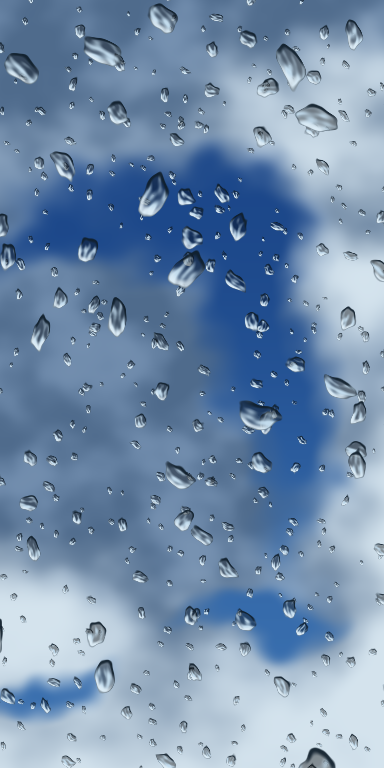
This texture is drawn by a WebGL 1 fragment shader. Its source:

```glsl
precision highp float;
uniform vec2 u_resolution;

float hash(vec2 p) {
  vec3 q = fract(p.xyx * vec3(0.1031, 0.1030, 0.0973));
  q += dot(q, q.yzx + 33.33);
  return fract((q.x + q.y) * q.z);
}

vec2 gradient(vec2 cell) {
  float a = 6.2832 * hash(cell);
  return vec2(cos(a), sin(a));
}

float noise(vec2 p) {
  vec2 i = floor(p), f = fract(p);
  vec2 w = f * f * f * (f * (f * 6.0 - 15.0) + 10.0);
  vec2 x = vec2(1.0, 0.0);
  float low = mix(dot(gradient(i), f), dot(gradient(i + x), f - x), w.x);
  float high = mix(dot(gradient(i + x.yx), f - x.yx), dot(gradient(i + 1.0), f - 1.0), w.x);
  return mix(low, high, w.y);
}

float fbm(vec2 p) {
  return noise(p) + 0.5 * noise(p * 2.1 + 9.0) + 0.2 * noise(p * 4.3 + 21.0);
}

float blob(vec2 p, vec2 centre, vec2 size) {
  vec2 d = (p - centre) / size;
  return exp(-dot(d, d));
}

mat2 spin(float a) {
  return mat2(cos(a), sin(a), -sin(a), cos(a));
}

// Out-of-focus sky: blue gaps between grey and sunlit cloud
vec3 sky(vec2 p) {
  vec2 w = p + 0.13 * vec2(fbm(p * 3.0 + 40.0), fbm(p * 3.0 + 57.0));
  float billow = fbm(p * vec2(3.6, 4.2) + 80.0);

  float sun = 0.6 * blob(w, vec2(0.74, 1.73), vec2(0.26, 0.2));
  sun += 0.5 * blob(w, vec2(1.02, 1.6), vec2(0.25, 0.25));
  sun += 0.7 * blob(w, vec2(0.95, 1.25), vec2(0.27, 0.16));
  sun += blob(w, vec2(1.12, 0.6), vec2(0.33, 0.45));
  sun += 0.7 * blob(w, vec2(0.0, 0.42), vec2(0.42, 0.17));
  sun += 0.25 * blob(w, vec2(0.1, 1.62), vec2(0.4, 0.16));
  sun += 0.85 * (1.0 - smoothstep(0.0, 0.55, w.y));

  float gap = blob(w, vec2(0.52, 1.49), vec2(0.33, 0.13));
  gap += 0.8 * blob(w, vec2(0.15, 1.34), vec2(0.3, 0.1));
  gap += blob(w, vec2(0.67, 1.2), vec2(0.14, 0.25));
  gap += blob(w, vec2(0.75, 0.82), vec2(0.12, 0.3));
  gap += 0.9 * blob(w, vec2(0.66, 0.38), vec2(0.2, 0.07));
  gap += 0.9 * blob(w, vec2(0.1, 0.22), vec2(0.22, 0.06));

  vec3 blue = mix(vec3(0.22, 0.43, 0.68), vec3(0.11, 0.28, 0.54), smoothstep(0.2, 1.5, p.y));
  vec3 grey = mix(vec3(0.31, 0.42, 0.55), vec3(0.43, 0.54, 0.67), smoothstep(-0.4, 0.4, billow));
  vec3 cloud = mix(grey, vec3(0.83, 0.89, 0.93), smoothstep(0.0, 1.0, sun + 0.25 * billow));
  return mix(cloud, blue, smoothstep(0.2, 0.95, gap + 0.2 * billow));
}

// One layer of drops, at most one per cell of a turned grid
vec3 addDrops(vec3 scene, vec2 p, float scale, float share, float layer) {
  mat2 turn = spin(0.4 + layer * 1.3);
  vec2 grid = turn * p * scale + 50.0 + layer * 17.0;
  vec2 cell = floor(grid);
  vec2 id = cell + layer * 31.0;
  if (hash(id) > share) return scene;

  vec2 jitter = vec2(hash(id + 3.7), hash(id + 8.1)) - 0.5;
  vec2 d = (grid - cell - 0.5 - 0.3 * jitter) * turn;
  float radius = mix(0.14, 0.27, hash(id + 5.3));
  vec2 shape = spin(mix(-1.4, 0.5, hash(id + 12.9))) * d / radius;
  shape.x *= 1.1 + 0.9 * hash(id + 19.4);
  shape.x += 0.15 * sin(shape.y * 2.5 + id.x);
  float edge = length(shape) * (1.0 + 0.35 * noise(shape * 1.2 + id * 2.3));

  float pixel = scale / (u_resolution.x * radius);
  float cover = 1.0 - smoothstep(1.0 - pixel, 1.0 + pixel, edge);
  vec2 facing = d / max(length(d), 0.0001);
  float upper = dot(facing, vec2(0.4, 0.9));

  // Upside-down sky inside the drop, dark rim above, bright rim below
  float streak = noise(shape * vec2(2.2, 1.3) + id * 1.7);
  float light = smoothstep(-0.5, 0.75, 1.3 * streak - 0.6 * edge * upper);
  vec3 water = mix(scene * 0.62, vec3(0.76, 0.86, 0.93), light);
  float glint = smoothstep(0.5, 0.8, edge) * smoothstep(0.2, 0.9, -upper);
  water = mix(water, vec3(0.9, 0.95, 0.98), 0.7 * glint);
  float rim = smoothstep(0.7, 0.9, edge) * smoothstep(0.0, 0.75, upper);
  rim = max(rim, 0.5 * smoothstep(0.86, 1.0, edge));
  water = mix(water, vec3(0.06, 0.12, 0.17), 0.9 * rim);
  return mix(scene, water, cover);
}

void main() {
  vec2 p = gl_FragCoord.xy / u_resolution.x;
  vec3 color = sky(p);

  // Finest drops first, largest on top
  for (int i = 0; i < 4; i++) {
    float layer = float(i);
    float scale = 25.0 * pow(0.57, layer);
    color = addDrops(color, p, scale, 0.2 + 0.08 * layer, layer);
  }
  gl_FragColor = vec4(color, 1.0);
}
```
